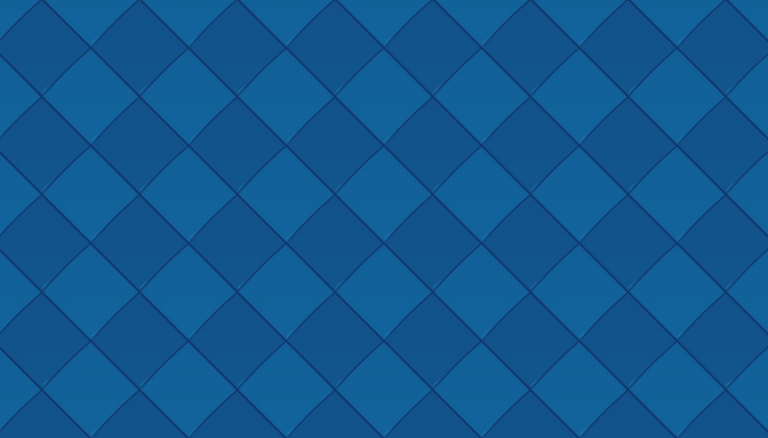
This pattern is drawn by a Shadertoy shader. Its source:

```glsl
// Checkered blue diamond tiles with dark bevelled seams and small glints at the lower tips.

// Coverage of a band of the given half width, softened over one pixel.
float band(float dist, float halfWidth, float pixel) {
    return 1.0 - smoothstep(halfWidth - 0.6 * pixel, halfWidth + 0.6 * pixel, dist);
}

void mainImage(out vec4 fragColor, in vec2 fragCoord) {
    // Lattice units, measured from the top left: 7.86 repeats across
    float scale = 7.86 / iResolution.x;
    vec2 p = vec2(fragCoord.x, iResolution.y - fragCoord.y) * scale - vec2(0.43, 0.49);
    float pixel = 1.414 * scale;

    // Turn by 45 degrees so that each diamond is a unit cell
    vec2 grid = vec2(p.x + p.y, p.x - p.y) + 0.5;
    grid.x += 0.018 * abs(sin(3.14159 * grid.y)); // rising seams bow slightly
    vec2 cell = floor(grid);
    vec2 f = grid - cell;
    vec2 seam = min(f, 1.0 - f);

    // Alternate dark and light tiles, smoothed across the seams
    vec2 soft = clamp(seam / pixel + 0.5, 0.0, 1.0);
    float parity = mod(cell.x + cell.y, 2.0);
    float light = 0.5 + (parity - 0.5) * (2.0 * soft.x - 1.0) * (2.0 * soft.y - 1.0);
    vec3 color = mix(vec3(0.07, 0.325, 0.545), vec3(0.07, 0.382, 0.604), light);

    // Faint pillow shading within each tile
    color += vec3(0.0, 0.008, 0.008) * (f.x - f.y) * soft.x * soft.y;

    // Soft bevel, stronger beside the falling seams
    float bevel = 0.30 * exp(-seam.y / 0.022) + 0.16 * exp(-seam.x / 0.018);
    color = mix(color, vec3(0.07, 0.25, 0.46), bevel);

    // Thin dark seams; the rising ones fade toward the lower tip
    float falling = band(seam.y, 0.013, pixel);
    float rising = band(seam.x, 0.009, pixel) * mix(0.45, 0.85, smoothstep(0.0, 0.3, f.y));
    color = mix(color, vec3(0.06, 0.19, 0.40), max(0.85 * falling, rising));

    // Short glint along the lower right edge, near the tip
    float glint = band(abs(f.x - 0.965), 0.008, pixel)
                * smoothstep(0.02, 0.07, f.y) * (1.0 - smoothstep(0.08, 0.24, f.y));
    color = mix(color, vec3(0.16, 0.50, 0.70), 0.55 * glint);

    fragColor = vec4(color, 1.0);
}
```
